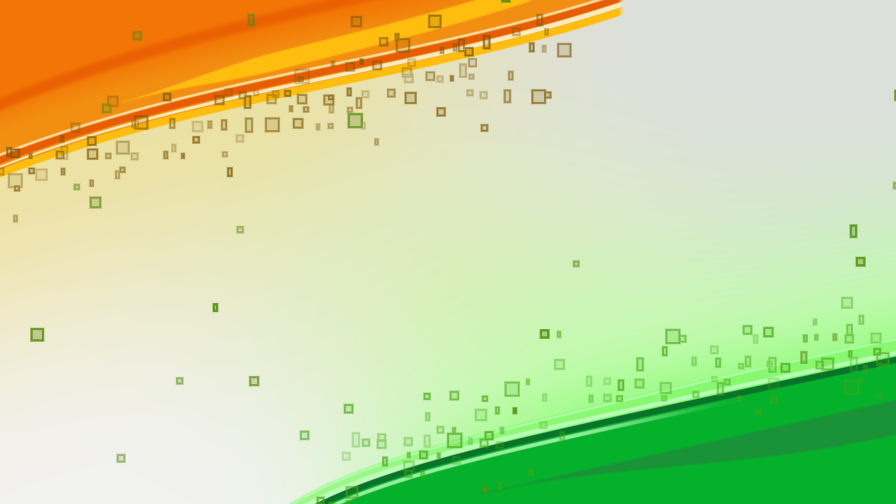
Write a WebGL 2 fragment shader that draws this background.

```glsl
#version 300 es
precision highp float;

uniform vec2 u_resolution;
out vec4 outColor;

const vec3 ORANGE = vec3(0.95, 0.46, 0.02);
const vec3 RED_ORANGE = vec3(0.91, 0.36, 0.01);
const vec3 AMBER = vec3(0.95, 0.56, 0.07);
const vec3 GOLD = vec3(1.0, 0.74, 0.06);
const vec3 CREAM = vec3(0.97, 0.92, 0.75);
const vec3 BROWN = vec3(0.48, 0.34, 0.02);
const vec3 GREEN = vec3(0.02, 0.69, 0.17);
const vec3 TEAL = vec3(0.11, 0.55, 0.23);
const vec3 DEEP_GREEN = vec3(0.03, 0.45, 0.16);
const vec3 MINT = vec3(0.72, 1.0, 0.72);
const vec3 LIME = vec3(0.50, 0.97, 0.40);
const vec3 LEAF = vec3(0.27, 0.65, 0.08);

float hash(vec2 p) {
    return fract(sin(dot(p, vec2(127.1, 311.7))) * 43758.5453);
}

// Lower boundary of the orange sweep
float orangeEdge(float x) {
    return 0.648 + x * (0.39 + x * (-0.265 + 0.13 * x));
}

// Upper boundary of the green sweep
float greenEdge(float x) {
    float u = x - 0.637;
    return 0.212 * u + 0.045 * (1.0 - exp(-6.0 * u));
}

// Soft stripe around a centre line
float stripe(float d, float center, float halfWidth, float blur) {
    return 1.0 - smoothstep(halfWidth - blur, halfWidth + blur, abs(d - center));
}

float bell(float d, float center, float width) {
    float t = (d - center) / width;
    return exp(-t * t);
}

// Chance of a square near each sweep: x for orange, y for green
vec2 squareDensity(vec2 c) {
    float nearOrange = bell(c.y - orangeEdge(c.x), -0.01, 0.085);
    float nearGreen = bell(c.y - greenEdge(c.x), 0.06, 0.07);
    nearOrange *= 1.0 - smoothstep(1.0, 1.22, c.x);
    nearGreen *= smoothstep(0.5, 0.75, c.x);
    return vec2(nearOrange, nearGreen);
}

// Scattered hollow squares, one candidate per grid cell
vec2 squares(vec2 p, float cell, float amount, float seed, float aa) {
    vec2 id = floor(p / cell);
    vec2 key = id + seed;
    vec2 jitter = vec2(hash(key), hash(key + 17.3)) - 0.5;
    vec2 center = (id + 0.5 + 0.4 * jitter) * cell;
    float size = cell * mix(0.12, 0.26, hash(key + 5.1));
    float slim = hash(key + 9.7) < 0.4 ? 0.45 : 1.0;
    vec2 q = abs(p - center) - size * vec2(slim, 1.0);
    float d = max(q.x, q.y);
    float ring = 1.0 - smoothstep(-aa, aa, abs(d) - 0.0022);
    float fill = 0.25 * (1.0 - smoothstep(-aa, aa, d));
    float opacity = mix(0.35, 0.95, hash(key + 23.9));
    vec2 present = step(vec2(hash(key + 41.2)), amount * squareDensity(center));
    return present * max(ring, fill) * opacity;
}

// Pale field tinted by the two sweeps
vec3 backdrop(vec2 p, float dOrange, float dGreen) {
    vec3 color = mix(vec3(0.95), vec3(0.865, 0.875, 0.865), smoothstep(0.2, 1.5, p.x * 0.6 + p.y * 0.7));
    float warm = bell(dOrange, 0.0, 0.36) * (1.0 - smoothstep(0.45, 1.35, p.x));
    color = mix(color, vec3(0.93, 0.87, 0.57), 0.8 * warm);
    float middle = bell(p.x, 0.95, 0.5) * bell(p.y, 0.42, 0.3);
    color = mix(color, vec3(0.84, 0.94, 0.66), 0.6 * middle);
    float fresh = bell(dGreen, 0.03, 0.27) * smoothstep(0.4, 1.2, p.x);
    color = mix(color, vec3(0.73, 1.0, 0.65), 0.9 * fresh);
    return mix(color, LIME, 0.55 * bell(dGreen, 0.0, 0.09) * smoothstep(0.6, 1.3, p.x));
}

vec3 paintOrange(vec3 color, float d, float x, float aa) {
    vec3 body = mix(AMBER, ORANGE, smoothstep(0.08, 0.16, d));
    body = mix(body, RED_ORANGE, 0.8 * stripe(d, 0.145 + 0.03 * x, 0.012, 0.008));
    float goldWidth = 0.018 * smoothstep(0.24, 0.55, x);
    body = mix(body, GOLD, stripe(d, 0.066 + 0.03 * x * x, goldWidth, 0.003) * step(0.24, x));
    body = mix(body, RED_ORANGE, stripe(d, 0.034, 0.007, 0.002));
    body = mix(body, CREAM, 0.85 * stripe(d, 0.045, 0.0025, aa));
    body = mix(body, CREAM, stripe(d, 0.021, 0.002 + 0.003 * x, aa));
    body = mix(body, GOLD, stripe(d, 0.007, 0.009, 0.002));
    float cover = smoothstep(-aa, aa, d) * (1.0 - smoothstep(1.225, 1.24, x));
    return mix(color, body, cover);
}

vec3 paintGreen(vec3 color, float d, float x, float aa) {
    float right = smoothstep(0.9, 1.7, x);
    color = mix(color, LIME, 0.7 * stripe(d, 0.022, 0.012 + 0.008 * right, 0.004));
    color = mix(color, MINT, stripe(d, 0.013, 0.004, aa));
    color = mix(color, MINT, 0.8 * stripe(d, 0.03 + 0.01 * right, 0.002, aa));
    float bandWidth = 0.034 * smoothstep(0.95, 1.75, x);
    vec3 body = mix(GREEN, TEAL, 0.85 * stripe(d, -0.085 - 0.03 * right, bandWidth, 0.004) * step(0.95, x));
    float leftLine = 1.0 - smoothstep(1.1, 1.5, x);
    body = mix(body, MINT, 0.8 * leftLine * stripe(d, -0.014, 0.004, aa));
    body = mix(body, DEEP_GREEN, stripe(d, 0.0, 0.007, 0.002));
    return mix(color, body, 1.0 - smoothstep(-aa, aa, d - 0.006));
}

void main() {
    vec2 p = gl_FragCoord.xy / u_resolution.y;
    float aa = 1.0 / u_resolution.y;
    float dOrange = p.y - orangeEdge(p.x);
    float dGreen = p.y - greenEdge(p.x);

    vec3 color = backdrop(p, dOrange, dGreen);
    color = paintOrange(color, dOrange, p.x, aa);
    color = paintGreen(color, dGreen, p.x, aa);

    vec2 marks = max(squares(p, 0.052, 0.6, 3.0, aa), squares(p + 0.013, 0.03, 0.4, 71.0, aa));
    color = mix(color, BROWN, 0.85 * marks.x);
    color = mix(color, LEAF, 0.85 * marks.y);
    outColor = vec4(color, 1.0);
}
```
